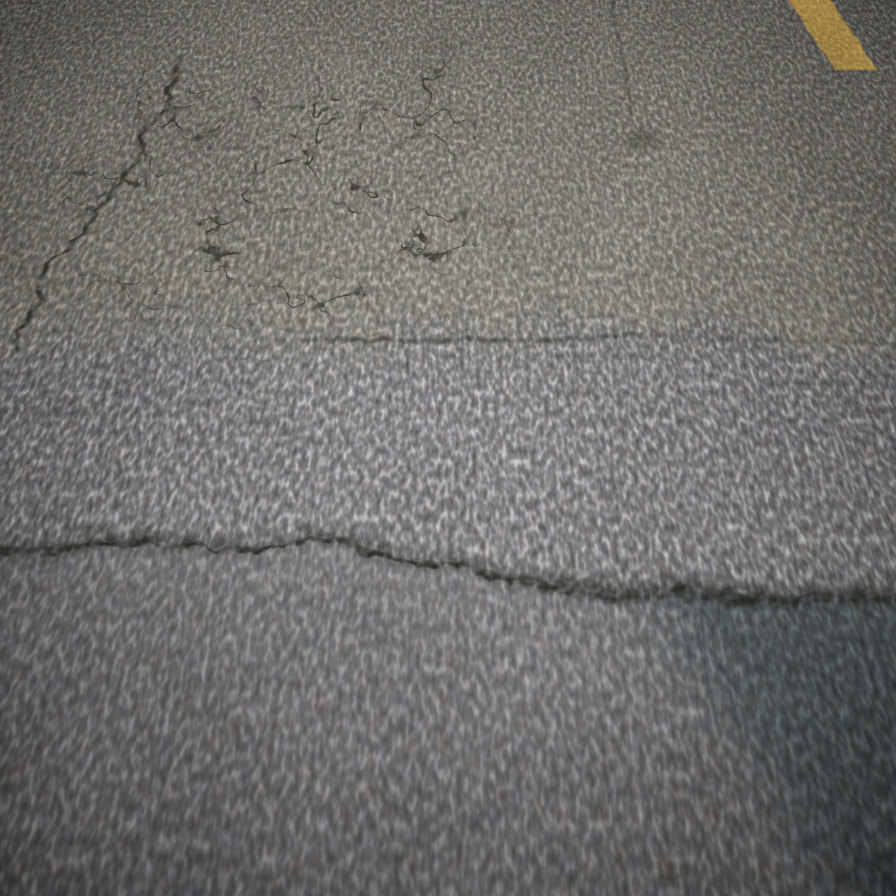
Give the GLSL for this texture, as a WebGL 2 fragment shader.

```glsl
#version 300 es
precision highp float;
// Worn asphalt road in perspective: grain, sealed bands, cracks and a painted stripe.
#define HORIZON 1.9          // height at which the ground plane vanishes
#define GRAIN_SCALE 215.0    // grains per unit of ground
#define GRAIN_CONTRAST 0.2
#define BRIGHTNESS 0.55
#define VIGNETTE 1.02
#define SEAM_HEIGHT 0.622    // where old and newer asphalt meet
#define JOINT_WIDTH 0.011
#define WEB_SCALE vec2(17.0, 25.0)
#define WARM_TINT vec3(1.02, 1.0, 0.94)
#define COOL_TINT vec3(0.995, 0.99, 0.995)
#define CRACK_COLOR vec3(0.15, 0.15, 0.13)
#define PAINT_COLOR vec3(0.64, 0.52, 0.27)

uniform vec2 u_resolution;
out vec4 fragColor;

vec2 hash2(vec2 p) {
  vec3 q = fract(vec3(p.xyx) * vec3(0.1031, 0.1030, 0.0973));
  q += dot(q, q.yzx + 33.33);
  return fract((q.xx + q.yz) * q.zy);
}

float gradientNoise(vec2 p) {
  vec2 cell = floor(p), f = p - cell;
  vec2 w = f * f * f * (f * (f * 6.0 - 15.0) + 10.0);
  vec4 corner;
  for (int i = 0; i < 4; i++) {
    vec2 o = vec2(i & 1, i >> 1);
    float angle = 6.2832 * hash2(cell + o).x;
    corner[i] = dot(vec2(cos(angle), sin(angle)), f - o);
  }
  return mix(mix(corner.x, corner.y, w.x), mix(corner.z, corner.w, w.x), w.y);
}

// Wobble along a line, from coarse bends to fine jags
float wobble(float t, float seed) {
  return gradientNoise(vec2(t * 11.0, seed)) + 0.5 * gradientNoise(vec2(t * 37.0, seed + 9.0))
    + 0.3 * gradientNoise(vec2(t * 90.0, seed + 18.0));
}

// Gap between the nearest and second nearest scattered points
float cellBorder(vec2 p) {
  vec2 cell = floor(p);
  float nearest = 9.0, second = 9.0;
  for (int i = 0; i < 9; i++) {
    vec2 c = cell + vec2(i % 3 - 1, i / 3 - 1);
    float d = length(c + hash2(c + 17.0) - p);
    second = min(second, max(nearest, d));
    nearest = min(nearest, d);
  }
  return second - nearest;
}

float line(float d, float width) {
  return 1.0 - smoothstep(0.1 * width, width, abs(d));
}

float span(float lo, float hi, float soft, float x) {
  return smoothstep(lo - soft, lo + soft, x) * (1.0 - smoothstep(hi - soft, hi + soft, x));
}

void main() {
  vec2 uv = gl_FragCoord.xy / u_resolution;
  float depth = HORIZON - uv.y;
  vec2 ground = GRAIN_SCALE * vec2((uv.x - 0.5) / depth, 0.8 / depth) + 300.0;
  float mottle = gradientNoise(uv * 6.0 + 4.0) + 0.6 * gradientNoise(uv * 17.0);
  float ragged = gradientNoise(uv * vec2(60.0, 75.0)) + 0.6 * gradientNoise(uv * 140.0 + 9.0);

  // Light, falling off toward the corners
  vec2 fromCenter = uv - vec2(0.5, 0.54);
  float light = BRIGHTNESS * (1.0 - VIGNETTE * dot(fromCenter, fromCenter)) + 0.035 * mottle;

  // Long joint between the middle band and the near lane
  float jointY = mix(0.392, 0.335, smoothstep(0.36, 0.68, uv.x)) + 0.012 * wobble(uv.x, 2.5);
  float nearLane = 1.0 - smoothstep(-0.006, 0.006, uv.y - jointY);
  float seamY = SEAM_HEIGHT + 0.009 * wobble(uv.x, 5.5);
  float farLane = smoothstep(-0.04, 0.05, uv.y - seamY + 0.06 * mottle);
  light -= 0.02 * nearLane;

  // Stone grain, strongest in the middle band, with bright chips
  float grain = gradientNoise(ground) + 0.6 * gradientNoise(ground * 1.7 + 31.0);
  grain += 0.7 * max(grain, 0.0) - 0.08;
  float contrast = GRAIN_CONTRAST * (1.0 - 0.25 * nearLane - 0.2 * farLane);
  vec3 color = (light + contrast * grain * (0.35 + 1.3 * light)) * mix(COOL_TINT, WARM_TINT, farLane);
  color += vec3(0.02, 0.0, -0.02) * gradientNoise(ground * 0.7 + 80.0);

  // Dark bluish patch in the near lane
  float patchEdge = uv.x - 0.72 - 0.65 * (0.32 - uv.y) + 0.05 * mottle;
  color *= mix(vec3(1.0), vec3(0.74, 0.8, 0.82), nearLane * smoothstep(-0.05, 0.08, patchEdge));

  // Web of fine cracks with sandy crumbs
  vec2 webOffset = (uv - vec2(0.32, 0.785)) / vec2(0.29, 0.2);
  float webArea = 1.0 - smoothstep(0.6, 1.1, length(webOffset) + 0.3 * mottle);
  vec2 warp = vec2(gradientNoise(uv * 35.0), gradientNoise(uv * 35.0 + 50.0)) + 0.35 * ragged;
  float broken = smoothstep(-0.25, 0.3, gradientNoise(uv * 13.0 + 70.0) + 0.3 * ragged);
  float web = line(cellBorder(uv * WEB_SCALE + 0.5 * warp), 0.1) * webArea * broken;
  float crumbs = smoothstep(0.4, 0.56, gradientNoise(uv * vec2(38.0, 55.0) + 12.0)) * webArea;
  color = mix(color, vec3(0.62, 0.57, 0.48), 0.45 * crumbs);

  // Slanted crack on the left, short one at the top, and the seam
  float slantX = 0.025 + 0.68 * max(uv.y - 0.65, 0.0) + 0.032 * wobble(uv.y, 8.5);
  float slant = line(uv.x - slantX + 0.003 * ragged, 0.0055) * span(0.61, 0.935, 0.01, uv.y);
  float shortX = 0.705 - 0.16 * (uv.y - 0.875) + 0.008 * wobble(uv.y, 12.5);
  float shortCrack = line(uv.x - shortX, 0.004) * smoothstep(0.86, 0.89, uv.y);
  float seam = line(uv.y - seamY, 0.005) * smoothstep(0.24, 0.42, uv.x) * (1.0 - 0.75 * uv.x);
  float stain = 1.0 - smoothstep(0.3, 1.3, length((uv - vec2(0.717, 0.844)) / vec2(0.024, 0.013)));
  float wear = clamp(0.7 + 0.9 * ragged, 0.15, 1.0);
  float fine = max(max(0.75 * web, 0.85 * slant), max(0.4 * shortCrack, 0.75 * seam));
  color = mix(color, CRACK_COLOR, max(fine * wear, 0.3 * stain));

  // Ragged open joint with a soft shadow
  float jointWidth = JOINT_WIDTH * (0.85 + 0.9 * wobble(uv.x, 20.5) + 0.4 * smoothstep(0.4, 0.65, uv.x));
  float joint = line(uv.y - jointY + 0.005 * ragged, max(jointWidth, 0.004));
  float shadow = line(uv.y - jointY - 0.003, 0.02) * (0.7 + ragged);
  color = mix(color, CRACK_COLOR, clamp(max(0.9 * joint * wear, 0.4 * shadow), 0.0, 1.0));

  // Painted stripe with worn edges
  float stripeX = uv.x - 0.88 - 0.66 * (1.0 - uv.y) + 0.003 * ragged;
  float stripe = span(0.0, 0.047, 0.002, stripeX) * smoothstep(-0.002, 0.002, uv.y - 0.922);
  color = mix(color, PAINT_COLOR * (1.0 + 0.15 * grain + 0.2 * mottle), 0.92 * stripe);

  fragColor = vec4(clamp(color, 0.0, 1.0), 1.0);
}
```
